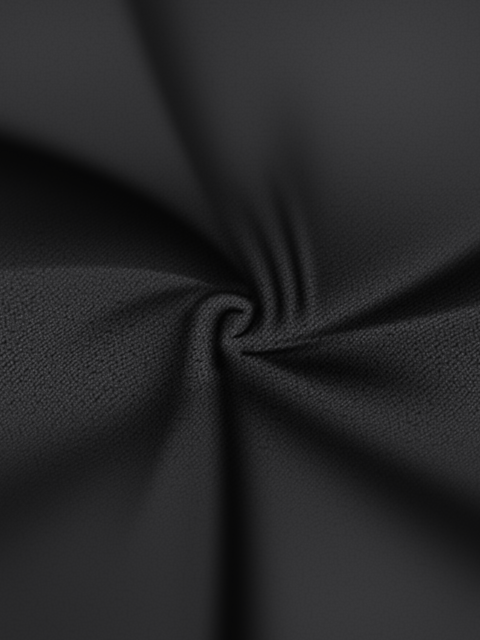
Write a WebGL 2 fragment shader that draws this texture.

```glsl
#version 300 es
precision highp float;
uniform vec2 u_resolution;
out vec4 outColor;
vec2 p;
float light;

float hash(vec2 c) {
  return fract(sin(dot(c, vec2(127.1, 311.7))) * 4375.85);
}

// Distance to the nearest scattered point, for lint and grain
float cellular(vec2 q) {
  vec2 cell = floor(q);
  float nearest = 2.0;
  for (int y = -1; y <= 1; y++)
    for (int x = -1; x <= 1; x++) {
      vec2 c = cell + vec2(x, y);
      nearest = min(nearest, length(c + vec2(hash(c), hash(c + 17.0)) - q));
    }
  return nearest;
}

// Wide soft patch of one tone
void patchTone(vec2 center, vec2 size, float tone, float strength) {
  vec2 q = (p - center) / size;
  light = mix(light, tone, strength * exp(-dot(q, q)));
}

// Soft stroke along a quadratic curve, widening from a to c.
// width.x lies left of the direction of travel, width.y right.
// A negative strength fades out towards c.
void fold(vec2 a, vec2 b, vec2 c, vec2 width, float tone, float strength) {
  float best = 9.0, side = 0.0, along = 0.0;
  vec2 start = a;
  for (int i = 1; i <= 18; i++) {
    float t = float(i) / 18.0;
    vec2 end = mix(mix(a, b, t), mix(b, c, t), t);
    vec2 dir = end - start, rel = p - start;
    float h = clamp(dot(rel, dir) / dot(dir, dir), 0.0, 1.0);
    float d = length(rel - dir * h);
    if (d < best) {
      best = d;
      side = (dir.x * rel.y - dir.y * rel.x) / (length(dir) * max(d, 1e-5));
      along = t + (h - 1.0) / 18.0;
    }
    start = end;
  }
  float w = mix(width.y, width.x, 0.5 + 0.5 * side) * mix(0.35, 1.0, along);
  float fade = strength < 0.0 ? 1.0 - smoothstep(0.3, 1.0, along) : 1.0;
  light = mix(light, tone, abs(strength) * fade * exp(-best * best / (w * w)));
}

void main() {
  p = gl_FragCoord.xy / u_resolution.y;
  p.x += 0.5 * (0.75 - u_resolution.x / u_resolution.y);

  // Broad light over the cloth
  light = 0.19;
  patchTone(vec2(0.6, 0.9), vec2(0.25, 0.17), 0.25, 0.9);
  patchTone(vec2(0.08, 0.93), vec2(0.2, 0.1), 0.23, 0.8);
  patchTone(vec2(0.54, 0.06), vec2(0.2, 0.14), 0.225, 0.8);
  patchTone(vec2(0.0, 0.0), vec2(0.25, 0.2), 0.15, 0.7);
  patchTone(vec2(0.12, 0.65), vec2(0.3, 0.08), 0.07, 0.8);
  patchTone(vec2(0.66, 0.56), vec2(0.2, 0.1), 0.1, 0.6);
  patchTone(vec2(0.42, 0.51), vec2(0.15, 0.16), 0.05, 0.85);

  // Upper valleys
  fold(vec2(0.39, 0.55), vec2(0.26, 0.70), vec2(-0.02, 0.775), vec2(0.105, 0.035), 0.025, 0.97);
  fold(vec2(0.41, 0.545), vec2(0.293, 0.74), vec2(0.21, 1.02), vec2(0.026, 0.065), 0.075, 0.8);
  fold(vec2(0.455, 0.52), vec2(0.475, 0.66), vec2(0.43, 0.95), vec2(0.05, 0.06), 0.08, -0.8);

  // Right folds
  fold(vec2(0.45, 0.485), vec2(0.61, 0.51), vec2(0.78, 0.6), vec2(0.05, 0.065), 0.03, 0.93);
  fold(vec2(0.41, 0.435), vec2(0.56, 0.43), vec2(0.78, 0.36), vec2(0.05, 0.045), 0.04, -1.0);
  fold(vec2(0.40, 0.455), vec2(0.56, 0.475), vec2(0.77, 0.522), vec2(0.008, 0.03), 0.2, 0.9);
  fold(vec2(0.39, 0.39), vec2(0.55, 0.29), vec2(0.78, 0.16), vec2(0.07, 0.085), 0.045, 0.88);

  // Left sheet with a crisp upper rim
  fold(vec2(0.29, 0.38), vec2(0.16, 0.29), vec2(-0.03, 0.2), vec2(0.09, 0.08), 0.075, 0.75);
  fold(vec2(0.397, 0.512), vec2(0.30, 0.605), vec2(-0.02, 0.57), vec2(0.065, 0.006), 0.2, 0.85);
  fold(vec2(0.38, 0.55), vec2(0.22, 0.56), vec2(0.05, 0.42), vec2(0.035, 0.02), 0.06, -0.85);
  fold(vec2(0.38, 0.535), vec2(0.27, 0.57), vec2(0.25, 0.4), vec2(0.03, 0.02), 0.19, -0.7);

  // Lower folds
  fold(vec2(0.298, 0.50), vec2(0.275, 0.35), vec2(0.15, 0.08), vec2(0.025, 0.065), 0.06, -0.9);
  fold(vec2(0.345, 0.45), vec2(0.372, 0.27), vec2(0.36, -0.03), vec2(0.055, 0.04), 0.025, 0.95);
  fold(vec2(0.352, 0.465), vec2(0.48, 0.38), vec2(0.77, 0.28), vec2(0.017, 0.045), 0.18, 0.85);
  fold(vec2(0.315, 0.48), vec2(0.315, 0.33), vec2(0.29, -0.03), vec2(0.025, 0.035), 0.17, 0.75);

  // Nested ridges and grooves curling over the core
  for (int i = 0; i < 6; i++) {
    float s = 0.5 * float(i);
    bool groove = i % 2 == 0;
    fold(vec2(0.395 + 0.037 * s, 0.475 + 0.006 * s), vec2(0.44 + 0.022 * s, 0.535 + 0.022 * s),
         vec2(0.3 + 0.05 * s, 0.7 + 0.04 * s), vec2(groove ? 0.013 : 0.018), groove ? 0.02 : 0.19, -0.85);
  }

  // Twisted core
  fold(vec2(0.36, 0.466), vec2(0.47, 0.445), vec2(0.78, 0.66), vec2(0.045, 0.02), 0.2, 0.88);
  fold(vec2(0.38, 0.448), vec2(0.45, 0.442), vec2(0.6, 0.495), vec2(0.01, 0.012), 0.02, -0.95);
  fold(vec2(0.39, 0.535), vec2(0.285, 0.575), vec2(0.285, 0.42), vec2(0.01, 0.014), 0.02, -0.95);
  fold(vec2(0.39, 0.52), vec2(0.3, 0.565), vec2(0.318, 0.42), vec2(0.018, 0.018), 0.21, 0.88);
  fold(vec2(0.383, 0.51), vec2(0.33, 0.535), vec2(0.343, 0.43), vec2(0.011, 0.011), 0.015, 0.95);
  fold(vec2(0.395, 0.515), vec2(0.37, 0.50), vec2(0.358, 0.469), vec2(0.016, 0.011), 0.21, 0.9);
  fold(vec2(0.368, 0.474), vec2(0.395, 0.48), vec2(0.4, 0.515), vec2(0.007, 0.009), 0.015, 0.95);

  // Twill weave and lint, sharpest across the middle
  float focus = exp(-pow((p.y - 0.45) / 0.16, 2.0));
  vec2 q = p + 0.008 * vec2(sin(p.y * 31.0 + p.x * 9.0), sin(p.x * 27.0 - p.y * 13.0));
  float weave = sin(dot(q, vec2(-620.0, 780.0))) + 0.4 * sin(dot(q, vec2(820.0, 370.0)));
  float lint = smoothstep(0.22, 0.04, cellular(p * 95.0));
  float grain = cellular(p * 220.0) - 0.45;
  light *= 1.0 + focus * (0.2 * weave + 0.35 * lint) - (0.08 + 0.75 * focus) * grain;

  outColor = vec4(light * vec3(0.99, 0.99, 1.025), 1.0);
}
```
